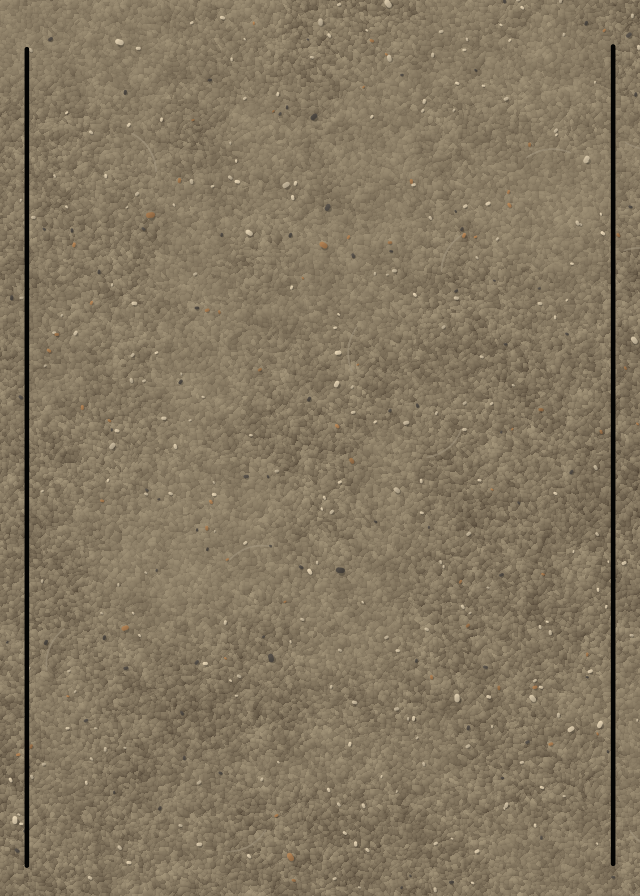
Reproduce this texture procedurally as a WebGL 1 fragment shader.

```glsl
precision highp float;
uniform vec2 u_resolution;

#define SOIL vec3(0.523, 0.470, 0.380)
#define TONE vec3(1.0, 0.97, 0.82)
#define CREAM vec3(0.80, 0.74, 0.63)
#define OCHRE vec3(0.64, 0.46, 0.29)
#define SLATE vec3(0.29, 0.27, 0.25)
#define INK vec3(0.015, 0.015, 0.010)
#define LIGHT vec2(-0.6, 0.8)
#define CRUMB_CONTRAST 0.100
#define BLOTCH_CONTRAST 0.085
#define BAR_HALF_WIDTH 0.0026

float hash(vec2 p) {
  vec3 q = fract(p.xyx * vec3(0.1031, 0.1030, 0.0973));
  q += dot(q, q.yzx + 33.33);
  return fract((q.x + q.y) * q.z);
}

vec2 hash2(vec2 p) {
  return vec2(hash(p + 17.3), hash(p + 71.9));
}

float valueNoise(vec2 p) {
  vec2 i = floor(p), f = fract(p);
  f = f * f * (3.0 - 2.0 * f);
  return mix(mix(hash(i), hash(i + vec2(1, 0)), f.x),
             mix(hash(i + vec2(0, 1)), hash(i + vec2(1, 1)), f.x), f.y);
}

// Cellular crumbs: own shade, a lit side and dark gaps between them
float crumbs(vec2 p) {
  vec2 cell = floor(p), nearest = vec2(2.0);
  float shade = 0.0;
  for (int y = -1; y <= 1; y++) {
    for (int x = -1; x <= 1; x++) {
      vec2 id = cell + vec2(x, y);
      vec2 d = p - id - hash2(id);
      if (dot(d, d) < dot(nearest, nearest)) {
        nearest = d;
        shade = hash(id + 5.7);
      }
    }
  }
  return shade - 0.5 + 0.5 * dot(nearest, LIGHT) - 0.5 * (length(nearest) - 0.45);
}

// Scattered stones, each with a small shadow away from the light
vec3 scatterStones(vec3 ground, vec2 p, float scale, float chance, float size) {
  vec2 q = p * scale, cell = floor(q);
  float edge = 0.7 * scale / u_resolution.y;
  for (int y = -1; y <= 1; y++) {
    for (int x = -1; x <= 1; x++) {
      vec2 id = cell + vec2(x, y) + scale;
      if (hash(id) > chance) continue;
      vec2 d = q + scale - id - hash2(id);
      float turn = 6.283 * hash(id + 3.1), kind = hash(id + 9.4);
      float radius = size * mix(0.5, 1.0, hash(id + 6.2));
      float bend = 1.0 + 0.25 * sin(2.0 * atan(d.y, d.x + 1e-5) + turn);
      float stone = 1.0 - smoothstep(-edge, edge, length(d) - radius * bend);
      float shadow = 1.0 - smoothstep(-edge, edge, length(d + LIGHT * radius * 0.7) - radius);
      vec3 tint = kind < 0.62 ? CREAM : (kind < 0.78 ? OCHRE : SLATE);
      tint *= 0.92 + 0.2 * hash(id + 4.8) + 0.1 * dot(d, LIGHT) / radius;
      ground = mix(ground, ground * 0.66, shadow * 0.7);
      ground = mix(ground, tint, stone * 0.9);
    }
  }
  return ground;
}

// Sparse, slightly bowed plant fibres
float fibres(vec2 p) {
  vec2 q = p * 9.0, id = floor(q);
  float turn = 6.283 * hash(id + 2.2), c = cos(turn), s = sin(turn);
  vec2 d = mat2(c, -s, s, c) * (fract(q) - 0.5);
  d.y += 1.2 * d.x * d.x;
  float dist = length(vec2(max(abs(d.x) - 0.22, 0.0), d.y));
  float edge = 9.0 / u_resolution.y;
  return step(hash(id + 8.6), 0.2) * (1.0 - smoothstep(0.0, edge, dist - 0.004));
}

// Round-ended upright bar
float bar(vec2 p, float x, float bottom, float top) {
  float dist = length(p - vec2(x, clamp(p.y, bottom, top))) - BAR_HALF_WIDTH;
  float edge = 0.6 / u_resolution.y;
  return 1.0 - smoothstep(-edge, edge, dist);
}

void main() {
  vec2 p = gl_FragCoord.xy / u_resolution.y;
  float right = u_resolution.x / u_resolution.y;

  // Trodden patches are paler and smoother than the loose soil
  float patches = 0.6 * valueNoise(p * 5.0 + 3.0) + 0.4 * valueNoise(p * 14.0 + 8.0);
  float loose = mix(1.2, 0.75, smoothstep(0.35, 0.75, patches));
  vec2 warp = 0.004 * vec2(valueNoise(p * 70.0), valueNoise(p * 70.0 + 40.0));
  float grain = crumbs((p + warp) * 210.0) + 0.55 * crumbs((p + warp) * 95.0 + 31.0);
  float tone = BLOTCH_CONTRAST * (patches - 0.5) + CRUMB_CONTRAST * loose * grain;
  tone += 0.05 * (valueNoise(p * 38.0) - 0.5);
  vec3 color = SOIL + TONE * tone;

  // Fibres, grit and pebbles
  color = mix(color, CREAM * 0.82, 0.5 * fibres(p));
  color = scatterStones(color, p, 100.0, 0.045, 0.24);
  color = scatterStones(color, p, 34.0, 0.05, 0.14);

  // Dark bars near both sides
  float bars = max(bar(p, 0.042 * right, 0.034, 0.945), bar(p, 0.958 * right, 0.036, 0.948));
  gl_FragColor = vec4(mix(color, INK, bars), 1.0);
}
```
